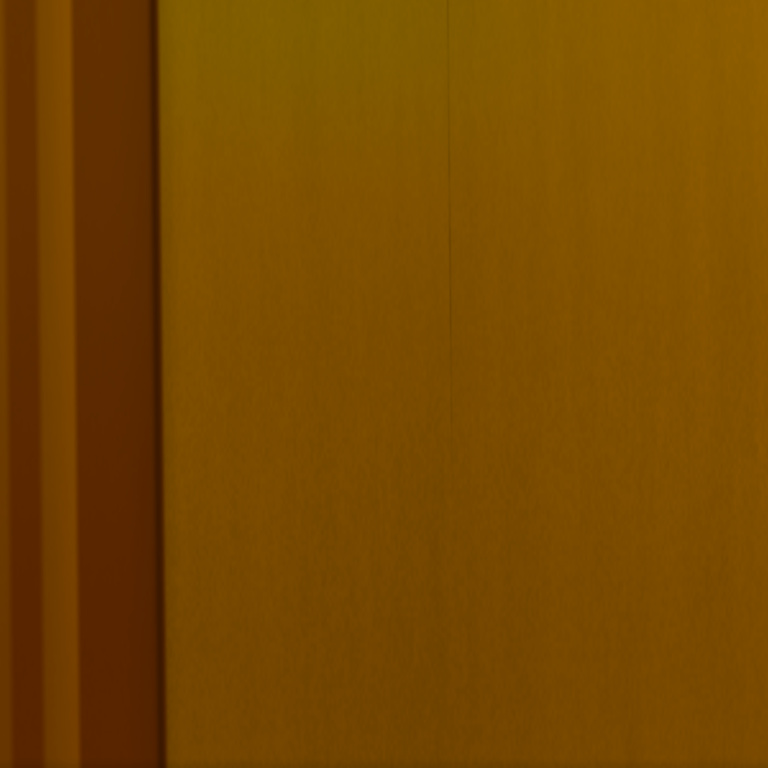
A three.js fragment shader for this texture:

```glsl
varying vec2 vUv;

const vec3 PANEL_TOP = vec3(0.525, 0.345, 0.0);
const vec3 PANEL_MID = vec3(0.487, 0.302, 0.0);
const vec3 PANEL_LOW = vec3(0.452, 0.272, 0.0);
const vec3 OLIVE_TINT = vec3(-0.025, 0.022, 0.0);
const vec3 GROOVE_TOP = vec3(0.385, 0.190, 0.0);
const vec3 GROOVE_LOW = vec3(0.345, 0.143, 0.0);
const vec3 RIDGE_TOP = vec3(0.490, 0.285, 0.0);
const vec3 RIDGE_LOW = vec3(0.440, 0.235, 0.0);
const vec3 SEAM = vec3(0.210, 0.085, 0.0);

const float LEAN = 0.011;         // sideways drift of the moulding, top to bottom
const float EDGE_STRIP = 0.005;
const float RIDGE_LEFT = 0.047;
const float RIDGE_RIGHT = 0.093;
const float SEAM_X = 0.199;
const float PANEL_LEFT = 0.206;
const float CREASE_X = 0.583;
const float STREAK_AMOUNT = 0.055;
const float GRAIN_AMOUNT = 0.045;

float hash(vec2 p) {
  p = fract(p * vec2(0.1031, 0.1137));
  p += dot(p, p.yx + 33.33);
  return fract((p.x + p.y) * p.x * 7.31 + p.y * 41.7);
}

float noise(vec2 p) {
  vec2 i = floor(p);
  vec2 f = fract(p);
  f = f * f * (3.0 - 2.0 * f);
  float low = mix(hash(i), hash(i + vec2(1.0, 0.0)), f.x);
  float high = mix(hash(i + vec2(0.0, 1.0)), hash(i + vec2(1.0, 1.0)), f.x);
  return mix(low, high, f.y);
}

// Long vertical fibres at several widths, centred on zero
float streaks(vec2 p) {
  float sum = 0.0;
  float weight = 0.5;
  vec2 scale = vec2(32.0, 1.5);
  for (int i = 0; i < 4; i++) {
    sum += weight * (noise(p * scale + 17.0 * float(i)) - 0.5);
    scale *= vec2(2.0, 2.3);
    weight *= 0.75;
  }
  return sum;
}

float softStep(float edge, float width, float x) {
  return smoothstep(edge - width, edge + width, x);
}

float bell(float x, float width) {
  return exp(-x * x / (width * width));
}

vec3 panelColor(vec2 p) {
  vec3 color = mix(PANEL_LOW, PANEL_MID, smoothstep(0.05, 0.6, p.y));
  color = mix(color, PANEL_TOP, smoothstep(0.5, 1.0, p.y));

  // Olive cast along the top, warmer light to the right
  color += OLIVE_TINT * smoothstep(0.72, 1.0, p.y) * bell(p.x - 0.4, 0.3);
  color += vec3(0.025, 0.017, 0.0) * smoothstep(0.55, 1.0, p.x);
  color *= 1.0 - 0.03 * bell(p.x - 0.52, 0.07) * (1.0 - 0.5 * p.y);

  // Faint broken crease
  float crease = bell(p.x - CREASE_X - 0.009 * (1.0 - p.y), 0.0016);
  crease *= smoothstep(0.35, 0.55, p.y) * (0.4 + 0.8 * noise(vec2(3.0, p.y * 28.0)));
  return color * (1.0 - 0.11 * crease);
}

vec3 mouldingColor(float x, float y) {
  vec3 groove = mix(GROOVE_LOW, GROOVE_TOP, smoothstep(0.1, 1.0, y));
  vec3 ridge = mix(RIDGE_LOW, RIDGE_TOP, smoothstep(0.0, 1.0, y));
  float ridgeMask = softStep(RIDGE_LEFT, 0.006, x) * (1.0 - softStep(RIDGE_RIGHT, 0.005, x));
  float stripMask = 1.0 - softStep(EDGE_STRIP, 0.006, x);
  ridge *= 0.94 + 0.10 * smoothstep(RIDGE_LEFT, RIDGE_RIGHT, x);
  groove *= 1.0 - 0.06 * smoothstep(0.15, SEAM_X, x);
  return mix(groove, ridge, max(ridgeMask, stripMask * 0.85));
}

void main() {
  vec2 p = vUv;
  float x = p.x - LEAN * (1.0 - p.y);

  // Moulding, panel and the dark seam between them
  float panelMask = softStep(PANEL_LEFT, 0.004, x);
  vec3 color = mix(mouldingColor(x, p.y), panelColor(p), panelMask);
  color *= 1.0 - 0.07 * panelMask * (1.0 - smoothstep(PANEL_LEFT, PANEL_LEFT + 0.025, x));
  color = mix(color, SEAM, 0.8 * bell(x - SEAM_X, 0.0055));

  // Fibres and fine mottling, stronger in the lower half
  float strength = mix(0.3, 1.0, panelMask);
  float grain = noise(p * vec2(300.0, 150.0)) - 0.5;
  grain += 0.6 * (noise(p * vec2(190.0, 70.0) + 51.0) - 0.5);
  float texture = STREAK_AMOUNT * streaks(vec2(x, p.y));
  texture += GRAIN_AMOUNT * grain * mix(1.0, 0.55, smoothstep(0.4, 0.9, p.y));
  color *= 1.0 + strength * texture;

  // Slight falloff at the bottom edge
  color *= 1.0 - 0.08 * (1.0 - smoothstep(0.0, 0.015, p.y));
  gl_FragColor = vec4(clamp(color, 0.0, 1.0), 1.0);
}
```
